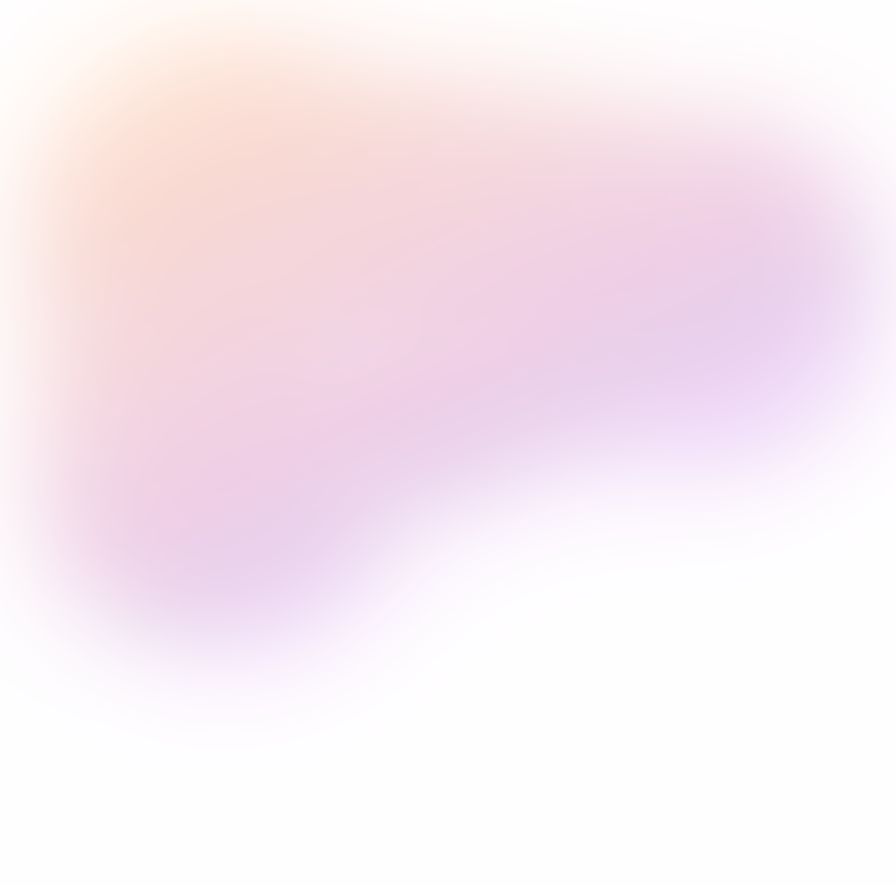
This background is drawn by a Shadertoy shader. Its source:

```glsl
// A soft pastel cloud on white: three capsules, smoothly joined, form a rounded
// triangle whose edge fades out like a wide blur. A slanted gradient runs
// through it from peach at the upper left to lavender at the lower right.

const vec3 PAPER = vec3(1.0, 0.998, 1.0);

// Gradient colours at even steps, peach to lavender
const int STOPS = 8;
const vec3 PASTELS[STOPS] = vec3[STOPS](
    vec3(1.000, 0.910, 0.840), vec3(0.988, 0.875, 0.830),
    vec3(0.972, 0.848, 0.825), vec3(0.960, 0.838, 0.855),
    vec3(0.947, 0.825, 0.880), vec3(0.935, 0.808, 0.900),
    vec3(0.912, 0.812, 0.922), vec3(0.930, 0.830, 0.965));

// Signed distance to a capsule from a to b
float capsule(vec2 p, vec2 a, vec2 b, float radius) {
    vec2 ap = p - a, ab = b - a;
    float along = clamp(dot(ap, ab) / dot(ab, ab), 0.0, 1.0);
    return length(ap - ab * along) - radius;
}

// Union of two distances with a rounded joint
float smoothUnion(float a, float b, float blend) {
    float h = max(blend - abs(a - b), 0.0) / blend;
    return min(a, b) - 0.25 * blend * h * h;
}

// Rounded triangle with a slightly hollow lower side
float cloudDistance(vec2 p) {
    vec2 topLeft = vec2(0.25, 0.75);
    vec2 lowLeft = vec2(0.25, 0.47);
    vec2 right = vec2(0.78, 0.67);
    float d = capsule(p, topLeft, lowLeft, 0.205);
    d = smoothUnion(d, capsule(p, topLeft, right, 0.195), 0.06);
    return smoothUnion(d, capsule(p, lowLeft, right, 0.14), 0.06);
}

// Blurred coverage: 1 inside, 0.5 on the outline, 0 far outside
float softCoverage(float d, float blur) {
    return 1.0 / (1.0 + exp(1.7 * d / blur));
}

// Smooth lookup along the pastel stops, t from 0 to 1
vec3 pastel(float t) {
    float s = clamp(t, 0.0, 1.0) * float(STOPS - 1);
    int i = min(int(s), STOPS - 2);
    return mix(PASTELS[i], PASTELS[i + 1], s - float(i));
}

void mainImage(out vec4 fragColor, in vec2 fragCoord) {
    vec2 uv = fragCoord / iResolution.xy;

    // Position along the slanted colour axis
    float slant = dot(vec2(uv.x, 1.0 - uv.y), vec2(0.46, 0.89));
    vec3 tint = pastel((slant - 0.1) / 0.7);

    float cover = softCoverage(cloudDistance(uv), 0.062);
    fragColor = vec4(mix(PAPER, tint, cover), 1.0);
}
```
